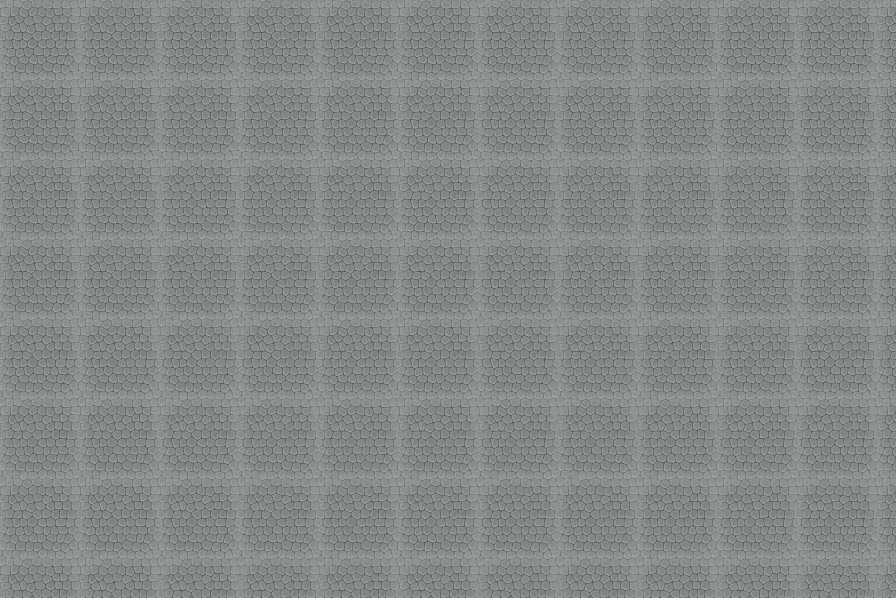
Write a Shadertoy shader that draws this texture.

```glsl
// Small rounded grey pebbles in square tiles whose borders fade to a paler grey.

const float TILES_DOWN = 7.5;
const vec2 PEBBLES = vec2(9.0, 10.0);   // pebbles per tile; even rows keep the stagger seamless
const vec2 GRAIN = vec2(24.0);          // noise lattice per tile

const vec3 STONE = vec3(0.500, 0.523, 0.504);
const vec3 RIM = vec3(0.610, 0.630, 0.620);
const vec3 GAP = vec3(0.310, 0.320, 0.345);
const vec3 HAZE = vec3(0.640, 0.660, 0.655);

vec2 hash2(vec2 p) {
    vec3 q = fract(p.xyx * vec3(0.1031, 0.1030, 0.0973));
    q += dot(q, q.yzx + 33.33);
    return fract((q.xx + q.yz) * q.zy);
}

float smoothMin(float a, float b, float k) {
    float h = max(k - abs(a - b), 0.0) / k;
    return min(a, b) - 0.25 * h * h * k;
}

// Gradient noise that wraps after a whole period
float latticeDot(vec2 corner, vec2 offset, vec2 period) {
    float angle = 6.2832 * hash2(mod(corner, period) + 71.0).x;
    return dot(vec2(cos(angle), sin(angle)), offset);
}

float gradientNoise(vec2 p, vec2 period) {
    vec2 i = floor(p), f = fract(p);
    vec2 u = f * f * (3.0 - 2.0 * f);
    vec2 e = vec2(1.0, 0.0);
    float low = mix(latticeDot(i, f, period), latticeDot(i + e, f - e, period), u.x);
    float high = mix(latticeDot(i + e.yx, f - e.yx, period), latticeDot(i + 1.0, f - 1.0, period), u.x);
    return mix(low, high, u.y);
}

// Jittered centre of one pebble; odd rows are shifted by half a pebble
vec2 pebbleCentre(vec2 cell, vec2 grid) {
    vec2 jitter = (hash2(mod(cell, grid) + 5.0) - 0.5) * vec2(0.5, 0.42);
    return cell + 0.5 + jitter + vec2(0.5 * mod(cell.y, 2.0) - 0.25, 0.0);
}

vec2 nearestCell(vec2 p, vec2 grid) {
    vec2 nearest = floor(p);
    float best = 1e3;
    for (int y = -1; y <= 1; y++) {
        for (int x = -2; x <= 2; x++) {
            vec2 cell = floor(p) + vec2(x, y);
            float d = length(pebbleCentre(cell, grid) - p);
            if (d < best) {
                best = d;
                nearest = cell;
            }
        }
    }
    return nearest;
}

// Distance from p to the rounded outline of the given pebble
float outlineDistance(vec2 p, vec2 cell, vec2 grid) {
    vec2 centre = pebbleCentre(cell, grid);
    float d = 1.0;
    for (int y = -2; y <= 2; y++) {
        for (int x = -2; x <= 2; x++) {
            if (x == 0 && y == 0) continue;
            vec2 other = pebbleCentre(cell + vec2(x, y), grid);
            float border = dot(0.5 * (centre + other) - p, normalize(other - centre));
            d = smoothMin(d, border, 0.14);
        }
    }
    return d;
}

// Dark gap, lit rim and slightly varied face
vec3 pebbleColor(vec2 p, vec2 grid, float pixel) {
    vec2 cell = nearestCell(p, grid);
    float d = outlineDistance(p, cell, grid);
    vec2 toPoint = p - pebbleCentre(cell, grid);
    float facing = dot(toPoint / max(length(toPoint), 0.001), vec2(-0.45, 0.89));
    float soft = 0.02 + 0.5 * pixel;
    float gap = 1.0 - smoothstep(0.035 - soft, 0.035 + soft, d);
    float rim = 1.0 - smoothstep(0.03, 0.06 + soft, abs(d - 0.11));
    float tone = (hash2(mod(cell, grid) + 19.0).y - 0.5) * 0.03;
    vec3 color = mix(STONE + tone, RIM, rim * (0.50 + 0.40 * facing));
    return mix(color, GAP, gap * (0.85 - 0.15 * facing));
}

// Pale band along the tile borders, 0 inside to 1 at the seam
float seamHaze(vec2 tile) {
    float d = length(max(abs(tile - 0.5) - 0.22, 0.0));
    return smoothstep(0.12, 0.29, d);
}

void mainImage(out vec4 fragColor, in vec2 fragCoord) {
    // Tiles start at the upper left corner
    vec2 fromTop = vec2(fragCoord.x, iResolution.y - fragCoord.y) / iResolution.y;
    vec2 tile = fract(fromTop * TILES_DOWN);
    float pixel = TILES_DOWN * PEBBLES.y / iResolution.y;

    vec3 color = pebbleColor(tile * PEBBLES, PEBBLES, pixel);
    float grain = gradientNoise(tile * GRAIN, GRAIN);
    color = mix(color, HAZE, seamHaze(tile) * (0.36 + 0.20 * grain));
    color += 0.025 * grain;
    fragColor = vec4(color, 1.0);
}
```
